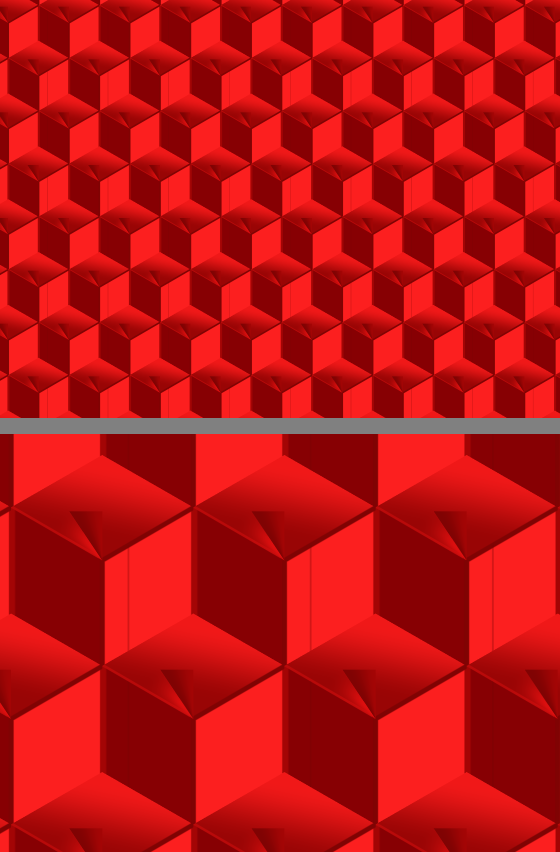
Top, the full canvas; bottom, a detail of the centre.
Give the GLSL for this pattern, as a Shadertoy shader.

```glsl
const float CUBES_ACROSS = 9.22;
const vec2 LATTICE = vec2(1.0, 1.74);
const float EDGE_SLOPE = 0.58;
const vec3 BRIGHT = vec3(0.99, 0.12, 0.12);
const vec3 SCARLET = vec3(0.87, 0.06, 0.06);
const vec3 CRIMSON = vec3(0.64, 0.02, 0.02);
const vec3 MAROON = vec3(0.53, 0.00, 0.01);
const vec3 LINE = vec3(0.50, 0.01, 0.01);

// Offset from the nearest cube centre in a staggered lattice
vec2 cubeOffset(vec2 p, vec2 period) {
    vec2 a = p - period * round(p / period);
    vec2 q = p - 0.5 * period;
    vec2 b = q - period * round(q / period);
    return dot(a, a) < dot(b, b) ? a : b;
}

float band(float distance, float halfWidth) {
    return 1.0 - smoothstep(halfWidth * 0.7, halfWidth * 1.3, abs(distance));
}

// Lid shading: a broad ramp with two creased facets fanning from the front corner
vec3 lidColor(vec2 h) {
    float ramp = smoothstep(0.13, 0.52, h.y + 0.22 * h.x);
    vec3 color = mix(CRIMSON * 0.94, mix(SCARLET, BRIGHT, 0.6), ramp);
    float angle = atan(-h.x, h.y);
    if (h.y < 0.27 && angle > 0.0) {
        if (angle < 0.59) {
            color = mix(CRIMSON, LINE, smoothstep(0.0, 0.55, angle));
        } else {
            float glow = smoothstep(0.34, 0.08, length(h));
            color = mix(color, SCARLET, glow * smoothstep(1.25, 0.65, angle));
        }
    }
    return color;
}

vec3 cubeColor(vec2 h) {
    float lidEdge = (h.y - EDGE_SLOPE * abs(h.x)) * 0.865;
    vec3 color;
    if (lidEdge > 0.0) {
        color = lidColor(h);
    } else if (h.x < 0.0) {
        color = mix(MAROON, CRIMSON, band(h.x + 0.5, 0.022));
    } else {
        color = mix(BRIGHT, CRIMSON, band(h.x - 0.5, 0.012));
    }

    // Dark creases along the front of the cube
    float rightCrease = step(0.0, h.x) * band(lidEdge, 0.013);
    float frontCrease = step(h.y, 0.0) * band(h.x, 0.014);
    color = mix(color, LINE, max(rightCrease, frontCrease));

    // Thin red rim where the lid meets the shaded side
    float leftRim = step(h.x, -0.02) * band(lidEdge - 0.006, 0.007);
    return mix(color, SCARLET, 0.45 * leftRim);
}

vec3 wallColor(vec2 p) {
    vec2 h = cubeOffset(p, LATTICE);
    vec3 color = cubeColor(h);
    // Faint vertical seams running through the columns
    float seam = band(fract(p.x + 0.856) - 0.5, 0.005);
    bool onLid = h.y > EDGE_SLOPE * abs(h.x);
    return onLid ? color : mix(color, CRIMSON * 0.7, 0.3 * seam);
}

void mainImage(out vec4 fragColor, in vec2 fragCoord) {
    const int SAMPLES = 3;
    const vec2 ANCHOR = vec2(0.4484, 0.328);
    vec3 sum = vec3(0.0);
    // Supersampling smooths every edge
    for (int y = 0; y < SAMPLES; y++) {
        for (int x = 0; x < SAMPLES; x++) {
            vec2 jitter = (vec2(x, y) + 0.5) / float(SAMPLES) - 0.5;
            vec2 uv = (fragCoord + jitter) / iResolution.x;
            sum += wallColor((uv - ANCHOR) * CUBES_ACROSS);
        }
    }
    fragColor = vec4(sum / float(SAMPLES * SAMPLES), 1.0);
}
```
